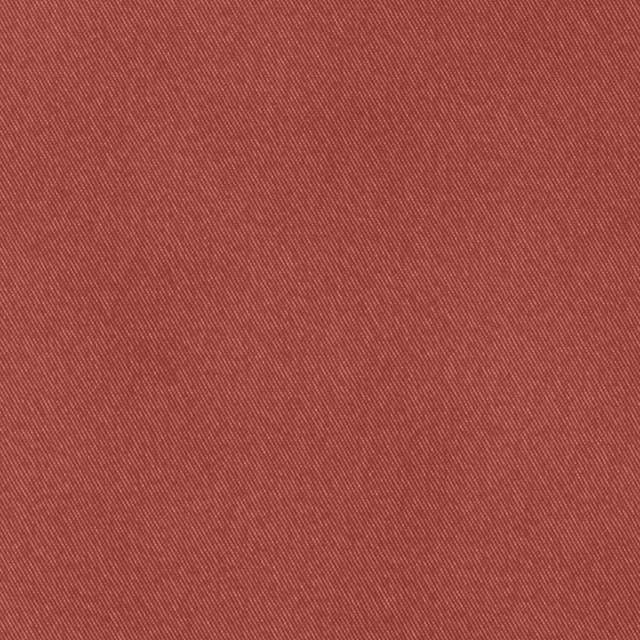
This texture is drawn by a three.js fragment shader. Its source:

```glsl
// Fine red cotton twill: steep diagonal wales falling to the right, each
// built of short slanted stitches. Two skewed periodic axes shape the weave;
// hashed stitch shades, pale flecks, grain and soft clouds add the wear.

varying vec2 vUv;

const float TAU = 6.2831853;

// Repeats over the canvas
const float WALES_ACROSS = 151.0;
const float WALES_DOWN = 86.0;
const float PICKS_DOWN = 228.0;

// Weave relief
const float GROOVE_LEVEL = 0.12;
const float WALE_HEIGHT = 0.70;
const float WALE_ROUNDNESS = 0.88;
const float STITCH_DEPTH = 0.30;
const float WEFT_GLINT = 0.08;
const float WOBBLE = 0.28;

// Variation
const float STITCH_VARIATION = 0.28;
const float STREAK_LENGTH = 1.7;
const float STREAK_VARIATION = 0.30;
const float FLECK_SHARE = 0.12;
const float FLECK_STRENGTH = 0.28;
const float GRAIN_CELLS = 430.0;
const float GRAIN_STRENGTH = 0.26;
const float CLOUD_STRENGTH = 0.16;
const float EDGE_FADE = 0.08;

const vec3 GROOVE_RED = vec3(0.485, 0.16, 0.14);
const vec3 CLOTH_RED = vec3(0.635, 0.305, 0.275);
const vec3 THREAD_PINK = vec3(0.785, 0.465, 0.435);

float hash(vec2 p) {
  return fract(sin(dot(p, vec2(127.1, 311.7))) * 43758.5453);
}

float noise(vec2 p) {
  vec2 cell = floor(p);
  vec2 f = fract(p);
  f = f * f * (3.0 - 2.0 * f);
  float low = mix(hash(cell), hash(cell + vec2(1.0, 0.0)), f.x);
  float high = mix(hash(cell + vec2(0.0, 1.0)), hash(cell + 1.0), f.x);
  return mix(low, high, f.y);
}

float clouds(vec2 p) {
  float sum = 0.0;
  float weight = 0.5;
  for (int i = 0; i < 4; i++) {
    sum += weight * noise(p);
    p = p * 2.1 + 7.3;
    weight *= 0.5;
  }
  return sum;
}

// Smooth bump: 0 on whole numbers, 1 halfway between them
float bump(float phase) {
  return 0.5 - 0.5 * cos(TAU * phase);
}

void main() {
  // Wales fall to the right; stitch joints cross them, rising to the right
  float wale = dot(vUv, vec2(WALES_ACROSS, WALES_DOWN));
  wale += WOBBLE * (noise(vUv * vec2(36.0, 24.0)) - 0.5);
  float pick = vUv.y * PICKS_DOWN - wale;
  pick += WOBBLE * (noise(vUv * vec2(22.0, 40.0) + 31.0) - 0.5);
  vec2 stitch = floor(vec2(wale, pick));

  // Raised wales cut into stitches, with weft showing in the grooves
  float ridge = pow(max(bump(wale), 0.0), WALE_ROUNDNESS);
  float bead = bump(pick);
  float tone = GROOVE_LEVEL;
  tone += WALE_HEIGHT * ridge * (1.0 - STITCH_DEPTH * (1.0 - bead));
  tone += WEFT_GLINT * (1.0 - ridge) * bead;

  // Shade of each stitch, and short streaks along each wale
  float shade = hash(stitch + 5.0) - 0.5;
  float streak = noise(vec2(stitch.x * 3.0, pick / STREAK_LENGTH)) - 0.5;
  tone += STITCH_VARIATION * shade * ridge * bead;
  tone += STREAK_VARIATION * streak * ridge;

  // Pale flecks on a few stitches
  float fleck = smoothstep(1.0 - FLECK_SHARE, 1.0, hash(stitch + 19.0));
  tone += FLECK_STRENGTH * fleck * ridge * bead;

  // Fibre grain, broad clouding and a lighter left side
  tone += GRAIN_STRENGTH * (noise(vUv * GRAIN_CELLS) - 0.5);
  tone += CLOUD_STRENGTH * (clouds(vUv * vec2(5.0, 4.0)) - 0.47);
  tone += EDGE_FADE * (1.0 - smoothstep(0.0, 0.2, vUv.x));

  tone = clamp(tone, 0.0, 1.1);
  vec3 color = mix(GROOVE_RED, CLOTH_RED, min(tone * 2.0, 1.0));
  color = mix(color, THREAD_PINK, max(tone * 2.0 - 1.0, 0.0));
  gl_FragColor = vec4(color, 1.0);
}
```
